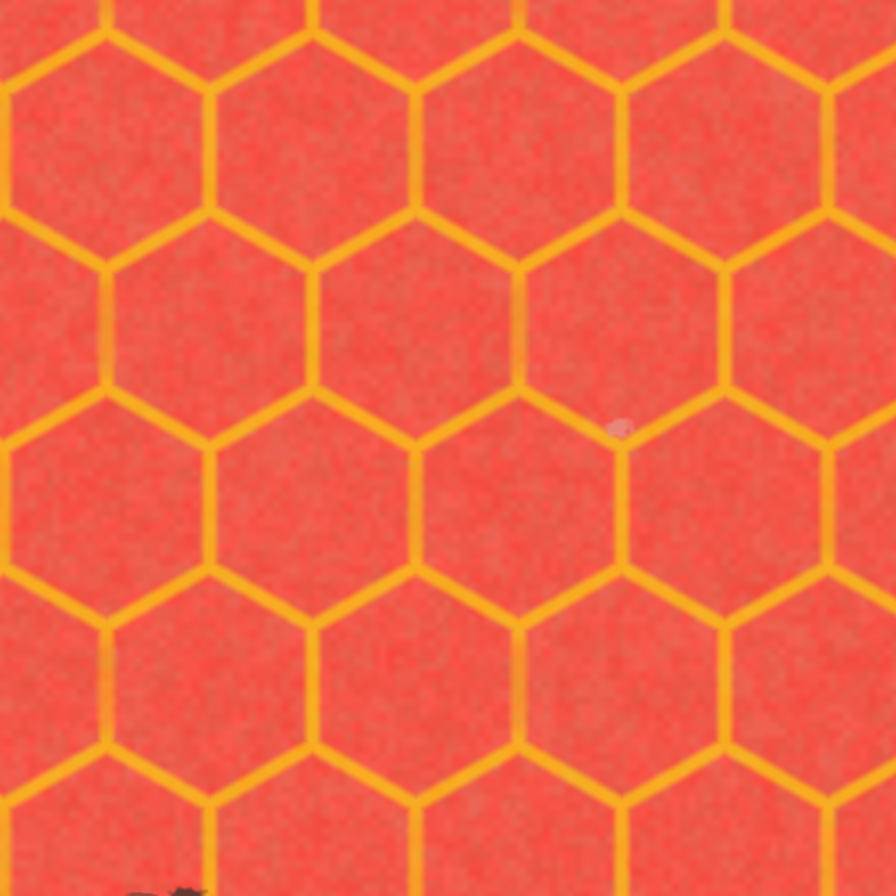
This pattern is drawn by a WebGL 1 fragment shader. Its source:

```glsl
precision highp float;

uniform vec2 u_resolution;

const float CELL_WIDTH = 0.23;
const vec2 CELL_CENTER = vec2(0.119, 0.832);
const vec3 RED = vec3(0.945, 0.342, 0.285);
const vec3 YELLOW = vec3(0.972, 0.672, 0.135);

float hash(vec2 p) {
  vec3 q = fract(p.xyx * 0.1031);
  q += dot(q, q.yzx + 33.33);
  return fract((q.x + q.y) * q.z);
}

float valueNoise(vec2 p) {
  vec2 cell = floor(p);
  vec2 f = fract(p);
  f = f * f * (3.0 - 2.0 * f);
  float low = mix(hash(cell), hash(cell + vec2(1.0, 0.0)), f.x);
  float high = mix(hash(cell + vec2(0.0, 1.0)), hash(cell + 1.0), f.x);
  return mix(low, high, f.y);
}

// Offset from the nearest centre of a pointy-topped hexagon lattice.
vec2 hexOffset(vec2 p, float width) {
  vec2 period = width * vec2(1.0, sqrt(3.0));
  vec2 a = mod(p + 0.5 * period, period) - 0.5 * period;
  vec2 b = mod(p, period) - 0.5 * period;
  return dot(a, a) < dot(b, b) ? a : b;
}

// Line coverage; upright walls soften and fade in a slow cycle.
float honeycombLine(vec2 uv, float width) {
  vec2 q = abs(hexOffset(uv - CELL_CENTER, width));
  float diagonal = dot(q, vec2(0.5, 0.5 * sqrt(3.0)));
  float edge = 0.5 * width - max(q.x, diagonal);
  float upright = smoothstep(0.0, 0.025, q.x - diagonal);
  float cycle = 0.5 + 0.5 * cos(6.28318 * (uv.x - 0.555) / (2.0 * width));
  float fade = upright * cycle * cycle;
  float outer = mix(0.0132, 0.0155, fade);
  return (1.0 - smoothstep(0.0025, outer, edge)) * (1.0 - 0.36 * fade);
}

// Mottled print grain, centred on zero.
vec3 grain(vec2 uv) {
  float fine = valueNoise(uv * 110.0) - 0.5;
  float broad = valueNoise(uv * 38.0 + 17.0) - 0.5;
  float streak = valueNoise(uv * vec2(90.0, 30.0) + 51.0) - 0.5;
  float light = 0.6 * fine + 0.4 * broad;
  float hue = valueNoise(uv * 85.0 + 83.0) - 0.5 + 0.5 * streak;
  return light * vec3(0.03, 0.08, 0.08) + hue * vec3(-0.06, 0.055, 0.03);
}

// Small ragged blemish.
float blemish(vec2 uv, vec2 center, vec2 radius) {
  float ragged = 0.7 * (valueNoise(uv * 160.0) - 0.5);
  return 1.0 - smoothstep(0.45, 1.15, length((uv - center) / radius) + ragged);
}

void main() {
  vec2 uv = gl_FragCoord.xy / min(u_resolution.x, u_resolution.y);
  float line = honeycombLine(uv, CELL_WIDTH);
  vec3 color = mix(RED, YELLOW, line);
  color += grain(uv) * mix(1.0, 0.4, line);

  // Wear: a pale scuff and dark flecks at the lower border.
  float scuff = blemish(uv, vec2(0.69, 0.522), vec2(0.016, 0.013));
  color = mix(color, vec3(0.91, 0.58, 0.53), 0.75 * scuff);
  float fleck = blemish(uv, vec2(0.208, 0.001), vec2(0.025, 0.009));
  float faintFleck = blemish(uv, vec2(0.155, 0.0), vec2(0.022, 0.004));
  color = mix(color, vec3(0.3, 0.2, 0.17), max(0.85 * fleck, 0.5 * faintFleck));

  gl_FragColor = vec4(clamp(color, 0.0, 1.0), 1.0);
}
```
